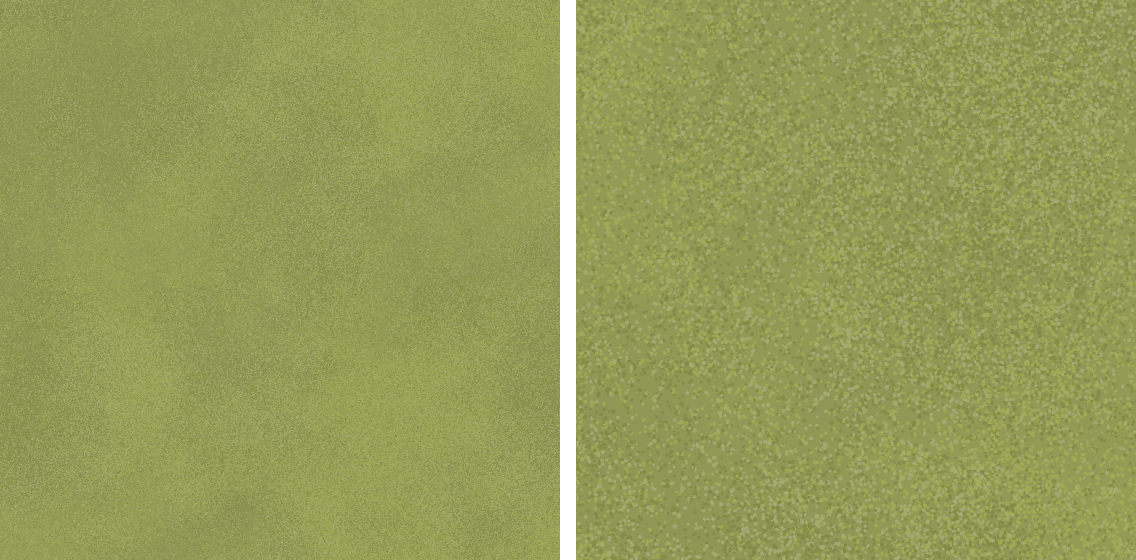
Left, the full canvas; right, a detail of the centre.
Give the GLSL for this texture, as a WebGL 2 fragment shader.

```glsl
#version 300 es
precision highp float;

uniform vec2 u_resolution;
out vec4 fragColor;

// Integer hash: three random values in 0..1 per cell and seed
vec3 hash3(vec2 cell, int seed) {
    uvec3 v = uvec3(ivec3(ivec2(cell), seed));
    v = v * 1664525u + 1013904223u;
    v.x += v.y * v.z;
    v.y += v.z * v.x;
    v.z += v.x * v.y;
    v ^= v >> 16u;
    v.x += v.y * v.z;
    v.y += v.z * v.x;
    v.z += v.x * v.y;
    return vec3(v >> 8u) / 16777216.0;
}

mat2 rotation(float angle) {
    float c = cos(angle), s = sin(angle);
    return mat2(c, s, -s, c);
}

float valueNoise(vec2 p, int seed) {
    vec2 cell = floor(p);
    vec2 f = fract(p);
    f = f * f * (3.0 - 2.0 * f);
    float bottom = mix(hash3(cell, seed).x, hash3(cell + vec2(1, 0), seed).x, f.x);
    float top = mix(hash3(cell + vec2(0, 1), seed).x, hash3(cell + vec2(1, 1), seed).x, f.x);
    return mix(bottom, top, f.y);
}

// Soft cloud with fine, broken edges
float cloud(vec2 p, int seed) {
    float sum = 0.0, total = 0.0, weight = 1.0;
    for (int octave = 0; octave < 6; octave++) {
        sum += weight * valueNoise(p, seed + octave);
        total += weight;
        weight *= 0.62;
        p = rotation(0.6) * p * 2.0 + 3.7;
    }
    return sum / total;
}

// Coverage of round grains, one at most per cell
float grains(vec2 uv, float cellCount, float density, int seed) {
    vec2 p = rotation(0.4 + 0.9 * float(seed)) * uv * cellCount;
    vec3 rnd = hash3(floor(p), seed);
    vec2 centre = 0.4 + 0.2 * rnd.xy;
    float radius = 0.3 + 0.16 * fract(rnd.x * 37.0);
    float soft = 0.5 * cellCount / u_resolution.y;
    float disc = 1.0 - smoothstep(radius - soft, radius + soft, distance(fract(p), centre));
    return disc * step(rnd.z, density);
}

void main() {
    vec2 uv = gl_FragCoord.xy / u_resolution.y;

    // Broad patches steer how many grains there are and of which colour
    float activity = mix(0.3, 1.0, smoothstep(0.34, 0.56, cloud(uv * 5.0, 11)));
    float tone = smoothstep(0.3, 0.7, cloud(uv * 4.0, 31));
    float chalk = smoothstep(0.3, 0.7, cloud(uv * 6.0, 51));

    vec3 color = vec3(0.57, 0.6, 0.337);
    color += (tone - 0.5) * vec3(0.022, 0.022, 0.004);

    // Layers of dark, yellow and pale grains
    for (int layer = 0; layer < 3; layer++) {
        int seed = 70 + layer * 3;
        float cellCount = 310.0 + 45.0 * float(layer);
        float dark = grains(uv, cellCount, activity * mix(0.36, 0.1, tone), seed);
        float yellow = grains(uv, cellCount, activity * mix(0.08, 0.38, tone), seed + 1);
        float pale = grains(uv, cellCount, activity * mix(0.06, 0.2, chalk), seed + 2);
        color = mix(color, vec3(0.505, 0.535, 0.27), 0.75 * dark);
        color = mix(color, vec3(0.645, 0.675, 0.335), 0.75 * yellow);
        color = mix(color, vec3(0.66, 0.68, 0.47), 0.75 * pale);
    }

    fragColor = vec4(color, 1.0);
}
```
